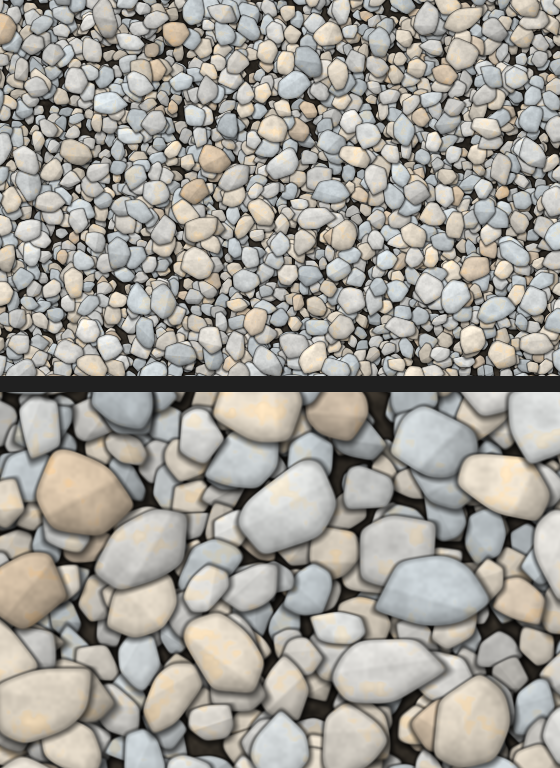
Top: the whole. Bottom: its middle third, enlarged.
Reproduce this texture procedurally as a Shadertoy shader.

```glsl
// Bed of pale crushed limestone gravel: angular stones piled in layers over dark gaps.

const float TAU = 6.28319;
const vec2 LIGHT = vec2(-0.45, 0.89);
const vec3 SOIL = vec3(0.15, 0.135, 0.115);
const vec3 NEUTRAL = vec3(0.835, 0.83, 0.815);
const vec3 BLUISH = vec3(0.775, 0.805, 0.82);
const vec3 CREAM = vec3(0.875, 0.835, 0.77);
const vec3 TAN = vec3(0.86, 0.76, 0.64);

float hash(vec2 p) {
    return fract(sin(dot(p, vec2(127.1, 311.7))) * 43758.55);
}

mat2 rotation(float a) {
    return mat2(cos(a), sin(a), -sin(a), cos(a));
}

float valueNoise(vec2 p) {
    vec2 i = floor(p), f = fract(p);
    f = f * f * (3.0 - 2.0 * f);
    return mix(mix(hash(i), hash(i + vec2(1, 0)), f.x),
               mix(hash(i + vec2(0, 1)), hash(i + vec2(1, 1)), f.x), f.y);
}

float mottling(vec2 p) {
    return 0.5 * valueNoise(p * 45.0) + 0.3 * valueNoise(p * 110.0)
         + 0.2 * valueNoise(p * 230.0);
}

// Rounded convex polygon: xy = mean outward direction, z = 0 at centre, 1 at edge
vec3 stoneShape(vec2 p, vec2 id) {
    float total = 1e-6;
    vec2 facing = vec2(0.0);
    for (int k = 0; k < 7; k++) {
        float n = float(k);
        float angle = TAU * (n + 0.75 * hash(id + n * 3.7)) / 7.0;
        vec2 side = vec2(cos(angle), sin(angle));
        float reach = mix(0.76, 1.06, hash(id + n * 5.3 + 9.0));
        float weight = pow(max(dot(p, side) / reach, 0.0), 12.0);
        total += weight;
        facing += weight * side;
    }
    return vec3(facing / total, pow(total, 1.0 / 12.0));
}

vec3 stoneColor(vec2 id) {
    float pick = hash(id + 21.3);
    vec3 color = mix(NEUTRAL, BLUISH, smoothstep(0.45, 0.85, pick));
    color = mix(color, CREAM, 1.0 - smoothstep(0.15, 0.4, pick));
    color = mix(color, TAN, 0.7 * step(0.93, hash(id + 33.1)));
    return color * mix(0.91, 1.05, hash(id + 41.9));
}

// Lit surface: soft facets, a ridge across the top, mottling and a darker rim
vec3 stoneSurface(vec2 p, vec2 local, vec2 id, vec2 facing, float gauge) {
    float slope = smoothstep(0.42, 0.95, gauge);
    float light = 1.01 + slope * (0.13 * dot(facing, LIGHT) - 0.07);
    float ridgeAngle = TAU * hash(id + 51.7);
    vec2 ridge = vec2(cos(ridgeAngle), sin(ridgeAngle));
    float beyond = smoothstep(-0.06, 0.1, dot(local, ridge) - 0.4 * hash(id + 57.0));
    light += beyond * (0.1 * dot(ridge, LIGHT) - 0.03);
    float grain = mottling(p + 7.0 * hash(id + 63.0)) - 0.5;
    light += 0.24 * grain;
    light *= 1.0 - 0.25 * smoothstep(0.83, 1.03, gauge);
    vec3 stain = mix(vec3(1.0), vec3(1.01, 0.96, 0.88), smoothstep(0.08, 0.25, grain));
    return stoneColor(id) * stain * light;
}

// Paints one layer of stones and their contact shadows over what lies below
vec3 addStones(vec3 below, vec2 p, float cell, vec2 radii, float share,
               float brightness, float seed, float blur) {
    mat2 turn = rotation(seed * 1.7);
    vec2 home = floor(turn * p / cell);
    vec3 color = below;
    for (int y = -1; y <= 1; y++) {
        for (int x = -1; x <= 1; x++) {
            vec2 spot = home + vec2(x, y);
            vec2 id = spot + seed * 37.0;
            if (hash(id + 71.0) > share) continue;
            vec2 jitter = vec2(hash(id + 3.1), hash(id + 8.7)) - 0.5;
            vec2 centre = transpose(turn) * ((spot + 0.5 + 0.55 * jitter) * cell);
            float radius = mix(radii.x, radii.y, hash(id + 13.0));
            vec2 offset = p - centre;
            if (length(offset) > 1.6 * radius + 0.01) continue;

            // Stretch in a random direction
            mat2 tilt = rotation(TAU * hash(id + 17.0));
            float stretch = mix(1.0, 1.28, hash(id + 19.0));
            vec2 local = transpose(tilt) * ((tilt * offset) / vec2(stretch, 1.0 / stretch));
            local /= radius;
            vec3 shape = stoneShape(local, id);
            float edge = (shape.z - 1.0) * radius;

            float castWidth = 0.0065 - 0.003 * dot(shape.xy, LIGHT);
            color *= mix(0.36, 1.0, smoothstep(-0.001, castWidth, edge));
            vec3 surface = stoneSurface(p, local, id, shape.xy, shape.z) * brightness;
            color = mix(color, surface, 1.0 - smoothstep(-blur, blur, edge));
        }
    }
    return color;
}

void mainImage(out vec4 fragColor, in vec2 fragCoord) {
    vec2 p = fragCoord / iResolution.y;
    float blur = max(0.0015, 0.7 / iResolution.y);

    // Dark soil, then chips, pebbles, stones and the largest pieces on top
    vec3 color = SOIL * mix(0.6, 1.7, mottling(p));
    color = addStones(color, p, 0.032, vec2(0.014, 0.021), 0.97, 0.90, 1.0, blur);
    color = addStones(color, p, 0.046, vec2(0.017, 0.027), 0.75, 0.96, 2.0, blur);
    color = addStones(color, p, 0.058, vec2(0.022, 0.033), 0.58, 1.00, 3.0, blur);
    color = addStones(color, p, 0.083, vec2(0.030, 0.042), 0.45, 1.02, 4.0, blur);
    fragColor = vec4(clamp(color, 0.0, 1.0), 1.0);
}
```
